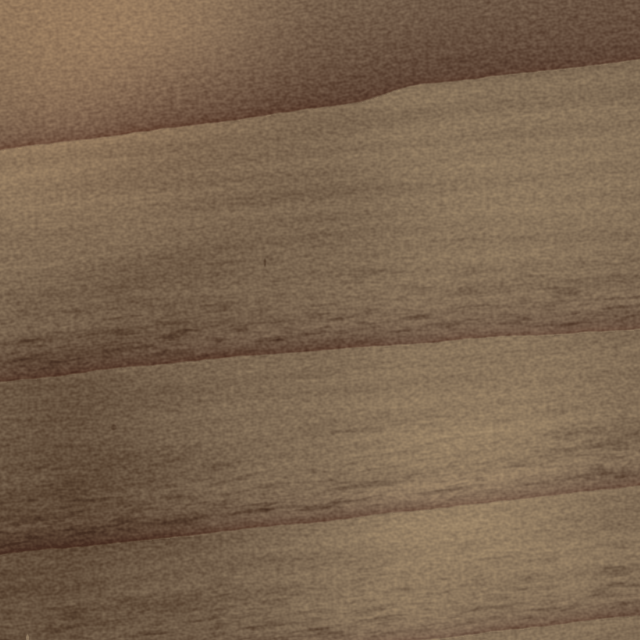
A WebGL 2 fragment shader for this texture:

```glsl
#version 300 es
precision highp float;
// Planed softwood: sloping growth rings, dark late wood, streaks and fine fibre.

uniform vec2 u_resolution;
out vec4 fragColor;

// Colours
const vec3 DARK_WOOD = vec3(0.355, 0.272, 0.200);
const vec3 LIGHT_WOOD = vec3(0.612, 0.520, 0.402);
const vec3 MID_TINT = vec3(0.0, 0.008, 0.016);
const vec3 RUST_TINT = vec3(0.015, -0.012, -0.020);
const vec3 WARM_TINT = vec3(0.022, -0.006, -0.016);
const vec3 PLUM_TINT = vec3(0.006, -0.010, 0.004);

// Growth rings: height at the left, middle and right edge
const int RINGS = 5;
const vec3 RING_HEIGHT[RINGS] = vec3[](
  vec3(-0.300, -0.230, -0.160), vec3(-0.075, -0.020, 0.0365),
  vec3(0.1315, 0.184, 0.240), vec3(0.401, 0.451, 0.484),
  vec3(0.762, 0.830, 0.905));
// Late wood: width at the left, width at the right, depth of shade
const vec3 RING_SHADE[RINGS] = vec3[](
  vec3(0.02, 0.02, 0.2), vec3(0.016, 0.020, 0.45),
  vec3(0.026, 0.026, 0.42), vec3(0.034, 0.034, 0.46),
  vec3(0.050, 0.200, 0.56));

// Soft patches of light: centre, radius, strength
const int PATCHES = 8;
const vec4 LIGHT_PATCH[PATCHES] = vec4[](
  vec4(0.72, 0.19, 0.24, 0.40), vec4(0.16, 0.96, 0.26, 0.36),
  vec4(0.00, 0.06, 0.34, -0.36), vec4(0.85, 0.65, 0.24, 0.20),
  vec4(0.38, 0.70, 0.17, -0.14), vec4(0.10, 0.33, 0.20, -0.14),
  vec4(0.03, 0.70, 0.12, 0.12), vec4(1.02, 0.42, 0.12, -0.12));

const float BASE_TONE = 0.53;
const float EDGE = 0.004;         // softness of the ring edge
const float LINE_WIDTH = 0.006;   // thin dark line on the ring
const float LINE_DEPTH = 0.20;
const float STREAK_DEPTH = 0.50;
const float BAND_DEPTH = 0.22;
const float FIBRE_DEPTH = 0.25;
const float SPECK_DEPTH = 0.30;

vec2 hashGradient(ivec2 cell) {
  uint h = uint(cell.x) * 1597334677u ^ uint(cell.y) * 3812015801u;
  h = (h ^ (h >> 15)) * 2246822519u;
  h ^= h >> 13;
  float angle = float(h & 65535u) / 65536.0 * 6.28319;
  return vec2(cos(angle), sin(angle));
}

float gradientNoise(vec2 p) {
  ivec2 c = ivec2(floor(p));
  vec2 f = fract(p);
  vec2 s = f * f * f * (f * (f * 6.0 - 15.0) + 10.0);
  float a = dot(hashGradient(c), f);
  float b = dot(hashGradient(c + ivec2(1, 0)), f - vec2(1, 0));
  float d = dot(hashGradient(c + ivec2(0, 1)), f - vec2(0, 1));
  float e = dot(hashGradient(c + ivec2(1, 1)), f - vec2(1, 1));
  return mix(mix(a, b, s.x), mix(d, e, s.x), s.y);
}

// Parabola through the three heights, with a slight waver
float ringHeight(int i, float x) {
  vec3 h = RING_HEIGHT[i];
  float y = mix(h.x, h.z, x) + (4.0 * h.y - 2.0 * (h.x + h.z)) * x * (1.0 - x);
  if (i == RINGS - 1) y += 0.040 * smoothstep(0.55, 0.67, x) * (1.0 - x);
  float seed = float(i) * 7.3;
  return y + 0.004 * gradientNoise(vec2(x * 9.0, seed + 0.4))
           + 0.0015 * gradientNoise(vec2(x * 45.0, seed + 0.7));
}

float speck(vec2 uv, vec2 centre, vec2 size) {
  return 1.0 - smoothstep(0.4, 1.0, length((uv - centre) / size));
}

void main() {
  vec2 uv = gl_FragCoord.xy / u_resolution;

  // Nearest ring below this point
  int ring = 0;
  float rise = 1.0;
  for (int i = 0; i < RINGS; i++) {
    float d = uv.y - ringHeight(i, uv.x);
    if (d > 0.0 && d < rise) { rise = d; ring = i; }
  }

  // Uneven light
  float tone = BASE_TONE;
  for (int i = 0; i < PATCHES; i++) {
    vec2 q = (uv - LIGHT_PATCH[i].xy) / LIGHT_PATCH[i].z;
    tone += LIGHT_PATCH[i].w * exp(-dot(q, q));
  }
  tone += 0.10 * gradientNoise(uv * 5.0 + 3.7);

  // Late wood darkens towards the ring, then stops sharply
  vec3 shade = RING_SHADE[ring];
  float edge = smoothstep(0.0, EDGE, rise);
  float late = edge * exp(-rise / mix(shade.x, shade.y, uv.x));
  float line = edge * exp(-rise / LINE_WIDTH);
  line *= 0.8 + 0.6 * gradientNoise(vec2(uv.x * 12.0, float(ring) + 0.5));
  tone -= shade.z * late + LINE_DEPTH * line;

  // Short streaks follow the ring and thicken near it
  vec2 grain = vec2(uv.x, rise + float(ring) * 1.7);
  float nearRing = edge * exp(-rise / 0.10) * smoothstep(0.0, 0.03, rise);
  float streak = smoothstep(0.0, 0.6, gradientNoise(grain * vec2(13.0, 90.0)));
  streak += 0.8 * smoothstep(0.0, 0.6, gradientNoise(grain * vec2(27.0, 140.0) + 5.3));
  float topRing = ring == RINGS - 1 ? 0.2 : 1.0;
  tone -= STREAK_DEPTH * streak * nearRing * topRing;
  tone += BAND_DEPTH * topRing * gradientNoise(grain * vec2(2.5, 42.0) + 1.9);

  // Fine fibre in three sizes
  float fibre = 0.8 * gradientNoise(uv * vec2(95.0, 130.0));
  fibre += gradientNoise(uv * vec2(180.0, 215.0) + 11.3);
  fibre += 0.6 * gradientNoise(grain * vec2(70.0, 225.0) + 23.1);
  tone += FIBRE_DEPTH * fibre;

  // Small marks
  tone -= SPECK_DEPTH * speck(uv, vec2(0.178, 0.332), vec2(0.006));
  tone -= SPECK_DEPTH * speck(uv, vec2(0.414, 0.590), vec2(0.003, 0.009));
  tone += 2.0 * SPECK_DEPTH * speck(uv, vec2(0.043, 0.003), vec2(0.003, 0.008));

  // Colour
  tone = clamp(tone, -0.35, 1.25);
  vec3 colour = mix(DARK_WOOD, LIGHT_WOOD, tone);
  colour += MID_TINT * max(4.0 * tone * (1.0 - tone), 0.0);
  colour += RUST_TINT * line + PLUM_TINT * late;
  vec2 corner = uv - vec2(0.1, 1.0);
  colour += WARM_TINT * exp(-dot(corner, corner) / 0.10);
  fragColor = vec4(colour, 1.0);
}
```
